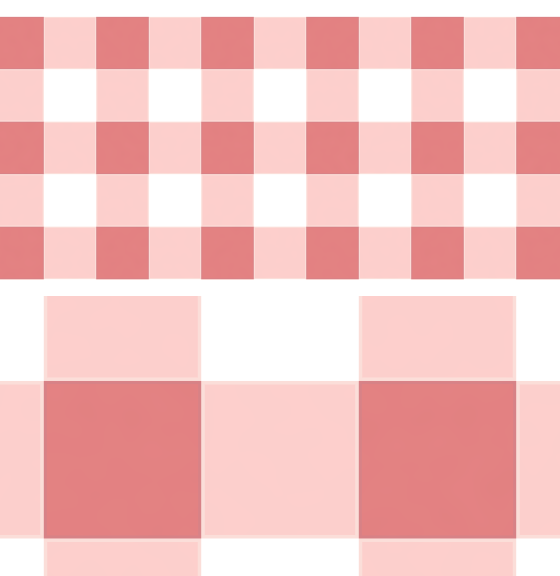
Top: the whole. Bottom: its middle third, enlarged.
Write a Shadertoy shader that draws this pattern.

```glsl
// Pink gingham cloth: crossed bands with pale seams under a plain white margin.

const float CELL   = 0.1875;   // side of one check, in canvas heights
const float BASE   = 0.0030;   // height of the lowest row edge
const float ROWS   = 5.0;      // rows of checks below the white margin
const float SEAM   = 0.0042;   // width of the light line inside pale checks
const float RIM    = 0.0036;   // width of the dusky line inside rose checks
const float MOTTLE = 0.006;    // strength of the faint unevenness in the dye

const vec3 WHITE = vec3(1.0);
const vec3 PALE  = vec3(0.990, 0.812, 0.800);
const vec3 ROSE  = vec3(0.890, 0.508, 0.510);
const vec3 LIGHT = vec3(0.985, 0.870, 0.850);
const vec3 DUSK  = vec3(0.845, 0.510, 0.528);

vec2 hashGradient(vec2 cell) {
    vec2 h = vec2(dot(cell, vec2(127.1, 311.7)), dot(cell, vec2(269.5, 183.3)));
    return fract(sin(h) * 43758.5) * 2.0 - 1.0;
}

float gradientNoise(vec2 p) {
    vec2 i = floor(p), f = fract(p);
    vec2 w = f * f * f * (f * (f * 6.0 - 15.0) + 10.0);
    vec2 e = vec2(0.0, 1.0);
    float low = mix(dot(hashGradient(i), f),
                    dot(hashGradient(i + e.yx), f - e.yx), w.x);
    float high = mix(dot(hashGradient(i + e.xy), f - e.xy),
                     dot(hashGradient(i + e.yy), f - e.yy), w.x);
    return mix(low, high, w.y);
}

// Signed distance to the nearest band edge on each axis, positive inside a band.
vec2 bandDistance(vec2 grid) {
    return (0.5 - abs(mod(grid + 0.5, 2.0) - 1.0)) * CELL;
}

void mainImage(out vec4 fragColor, in vec2 fragCoord) {
    vec2 p = fragCoord / iResolution.y;
    float aa = 0.6 / iResolution.y;
    float middle = 0.5 * iResolution.x / iResolution.y;

    // A gap between vertical bands is centred on the canvas.
    vec2 grid = vec2((p.x - middle) / CELL + 1.5, (p.y - BASE) / CELL);
    vec2 d = bandDistance(grid);
    vec2 band = smoothstep(-aa, aa, d);
    float crossing = band.x * band.y;
    float single = band.x + band.y - 2.0 * crossing;

    // Lines along the inner borders of the checks
    float edge = min(abs(d.x), abs(d.y));
    float seam = 1.0 - smoothstep(SEAM - aa, SEAM + aa, edge);
    float rim = 1.0 - smoothstep(RIM - aa, RIM + aa, edge);

    // Dye, with slight unevenness
    float stain = MOTTLE * gradientNoise(p * 24.0);
    vec3 paleCheck = mix(PALE, LIGHT, seam) + 0.5 * stain;
    vec3 roseCheck = mix(ROSE, DUSK, rim) + stain;
    vec3 color = WHITE * (1.0 - single - crossing)
               + paleCheck * single + roseCheck * crossing;

    // Plain margin above the cloth
    float top = BASE + ROWS * CELL;
    color = mix(color, WHITE, smoothstep(-aa, aa, p.y - top));

    fragColor = vec4(color, 1.0);
}
```
